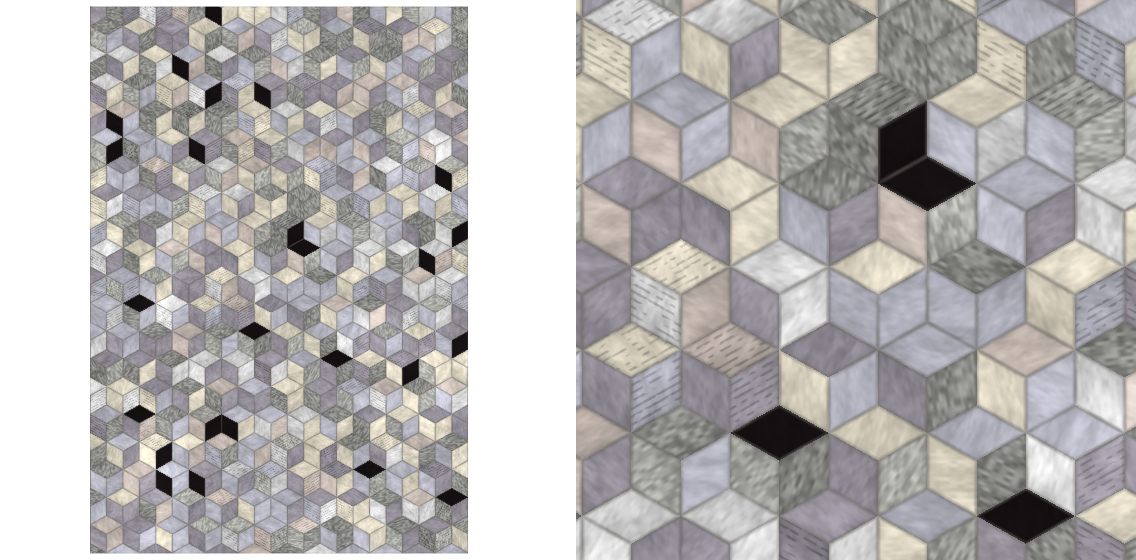
Left, the full canvas; right, a detail of the centre.
This pattern is drawn by a three.js fragment shader. Its source:

```glsl
#define RUG_MIN vec2(0.1608, 0.0117)
#define RUG_MAX vec2(0.8360, 0.9883)
#define HALF_CUBES 23.0
#define ROWS 19.74
#define ROW_PHASE 0.71
#define SEAM_WIDTH 0.0007
#define SEAM_STRENGTH 0.5
#define SOFTNESS 0.0016
#define BLACK_SHARE 0.042
#define RIB_COUNT 7.0

varying vec2 vUv;

float hash(vec2 p) {
  vec3 q = fract(p.xyx * 0.1031);
  q += dot(q, q.yzx + 33.33);
  return fract((q.x + q.y) * q.z);
}

float noise(vec2 p) {
  vec2 cell = floor(p), f = fract(p);
  f = f * f * (3.0 - 2.0 * f);
  return mix(mix(hash(cell), hash(cell + vec2(1.0, 0.0)), f.x),
             mix(hash(cell + vec2(0.0, 1.0)), hash(cell + 1.0), f.x), f.y);
}

float fbm(vec2 p) {
  float sum = 0.0, weight = 0.5;
  for (int i = 0; i < 4; i++) {
    sum += weight * noise(p);
    p = mat2(1.6, 1.2, -1.2, 1.6) * p + 7.3;
    weight *= 0.5;
  }
  return sum / 0.9375;
}

// Nearest cube centre on two interleaved lattices; p is (half cubes, thirds of a row)
vec2 cubeCentre(vec2 p) {
  vec2 pitch = vec2(2.0, 6.0), odd = vec2(1.0, 0.0), even = vec2(0.0, 3.0);
  vec2 a = floor((p - odd) / pitch + 0.5) * pitch + odd;
  vec2 b = floor((p - even) / pitch + 0.5) * pitch + even;
  vec2 metric = vec2(1.732, 1.0);
  return length((p - a) * metric) < length((p - b) * metric) ? a : b;
}

// Hide colour, with the amount of short speckled hair in alpha
vec4 hideColour(float pick) {
  if (pick < BLACK_SHARE) return vec4(0.085, 0.065, 0.07, 0.1);
  if (pick < 0.20) return vec4(0.56, 0.56, 0.545, 1.0);
  if (pick < 0.28) return vec4(0.67, 0.67, 0.65, 0.8);
  if (pick < 0.46) return vec4(0.60, 0.58, 0.62, 0.2);
  if (pick < 0.67) return vec4(0.73, 0.73, 0.78, 0.1);
  if (pick < 0.76) return vec4(0.79, 0.74, 0.71, 0.1);
  if (pick < 0.91) return vec4(0.88, 0.85, 0.775, 0.15);
  return vec4(0.86, 0.86, 0.86, 0.2);
}

vec3 rug(vec2 uv) {
  vec2 size = RUG_MAX - RUG_MIN;
  vec2 p = vec2((uv.x - RUG_MIN.x) / size.x * HALF_CUBES,
                3.0 * ((RUG_MAX.y - uv.y) / size.y * ROWS - ROW_PHASE) - 1.0);
  vec2 centre = cubeCentre(p);
  vec2 d = p - centre;

  // Split the cube into top, left and right rhombi, each with 0..1 coordinates
  bool top = d.y < -abs(d.x);
  vec2 face = top ? vec2(d.x - d.y, -d.x - d.y) * 0.5
                  : vec2(abs(d.x), (d.y + abs(d.x)) * 0.5);
  float side = top ? 0.0 : (d.x < 0.0 ? 1.0 : 2.0);
  vec2 id = centre * vec2(3.0, 1.0) + vec2(side + 40.0, side * 71.0 + 90.0);

  vec4 hide = hideColour(hash(id));
  float tone = 0.96 + 0.12 * (hash(id + 17.0) - 0.5);

  // Leather clouds and hair run in a different direction on every piece
  float angle = 6.2832 * hash(id + 31.0);
  vec2 along = vec2(cos(angle), sin(angle));
  vec2 fibre = vec2(dot(uv, along), dot(uv, vec2(-along.y, along.x))) + hash(id + 5.0) * 4.0 + 4.0;
  float clouds = fbm(fibre * vec2(70.0, 130.0)) - 0.5;
  float hair = noise(fibre * vec2(230.0, 480.0)) - 0.5;
  tone += clouds * mix(0.30, 0.16, hide.a) + hair * mix(0.04, 0.42, hide.a);
  tone += (hash(id + 43.0) - 0.5) * 0.22 * (face.y - 0.5);

  // Some pieces carry broken ribs
  float rib = smoothstep(0.22, 0.42, abs(fract(face.y * RIB_COUNT) - 0.5));
  float broken = smoothstep(0.3, 0.6, noise(fibre * 260.0));
  tone -= 0.17 * rib * broken * step(0.87, hash(id + 59.0));

  // Worn sheen drifts over the whole rug
  float sheen = fbm(uv * 7.0 + 3.0);
  tone += 0.14 * smoothstep(0.58, 0.8, sheen);
  vec3 colour = hide.rgb * tone;

  // Stitched seams with a faint shaded fold
  vec2 inset = min(face, 1.0 - face);
  float edge = min(inset.x, inset.y) * size.x / HALF_CUBES;
  float seam = 1.0 - smoothstep(SEAM_WIDTH - SOFTNESS * 0.5, SEAM_WIDTH + SOFTNESS, edge);
  float wear = 0.6 + 0.7 * noise(uv * 90.0);
  colour *= 1.0 - 0.08 * exp(-edge / 0.0025);
  return mix(colour, vec3(0.43, 0.42, 0.40), seam * SEAM_STRENGTH * wear);
}

void main() {
  // Rug cut straight on a white ground
  vec2 inside = min(vUv - RUG_MIN, RUG_MAX - vUv);
  float border = min(inside.x, inside.y);
  float mask = smoothstep(-SOFTNESS * 0.5, SOFTNESS * 0.5, border);
  vec3 colour = rug(vUv) * mix(0.86, 1.0, smoothstep(0.0, 0.0025, border));
  gl_FragColor = vec4(mix(vec3(1.0), clamp(colour, 0.0, 1.0), mask), 1.0);
}
```
